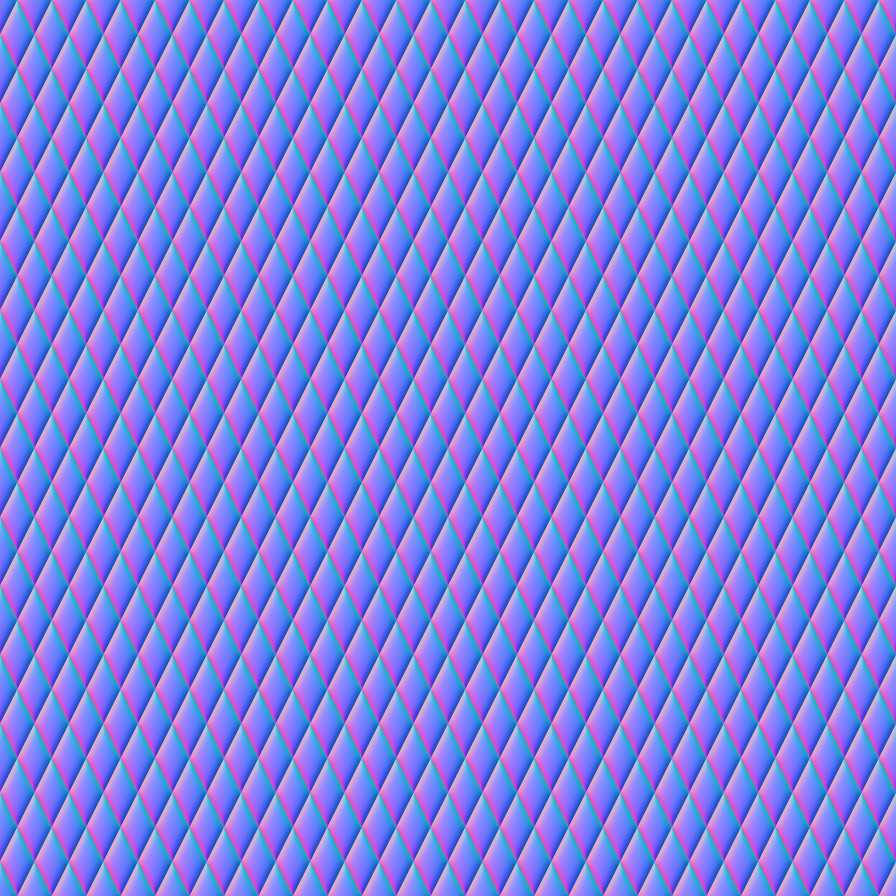
Reproduce this texture map procedurally as a Shadertoy shader.

```glsl
// Normal map of a diamond lattice: 26 by 13 hollow lozenges with steep rims.

// Slope across a cell, for c from -1 to 1: a shallow bowl that rises sharply at the rim.
float rimSlope(float c) {
    return 0.38 * c + 1.5 * c * pow(abs(c), 4.0);
}

// Flattens a rim towards its ends, where two ridges cross.
float crossingFade(float c) {
    return 1.0 - 0.85 * pow(abs(c), 8.0);
}

vec3 latticeNormal(vec2 uv) {
    vec2 p = uv * 26.0;

    // Skewed axes: x spans the falling ridges, y the rising ones
    vec2 skew = vec2(p.x - 0.5 * p.y, p.x + 0.5 * p.y);
    vec2 cell = 2.0 * fract(skew + 0.5) - 1.0;

    float slopeA = rimSlope(cell.x) * crossingFade(cell.y);
    float slopeB = rimSlope(cell.y) * crossingFade(cell.x);
    vec2 gradient = slopeA * vec2(1.0, -0.5) + slopeB * vec2(1.0, 0.5);
    return normalize(vec3(-gradient, 1.0));
}

void mainImage(out vec4 fragColor, in vec2 fragCoord) {
    // Average a 4 by 4 grid of samples to smooth the ridge lines
    vec3 color = vec3(0.0);
    for (int j = 0; j < 4; j++) {
        for (int i = 0; i < 4; i++) {
            vec2 offset = (vec2(i, j) + 0.5) / 4.0 - 0.5;
            vec3 normal = latticeNormal((fragCoord + offset) / iResolution.xy);

            // Green channel points down
            color += 0.5 + 0.5 * normal * vec3(1.0, -1.0, 1.0);
        }
    }
    fragColor = vec4(color / 16.0, 1.0);
}
```
